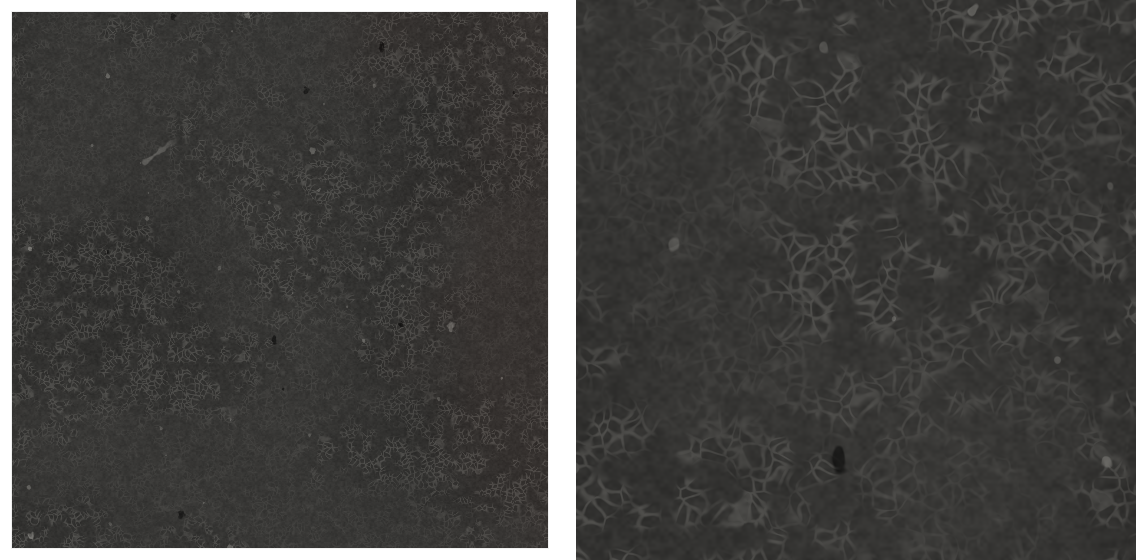
Left, the full canvas; right, a detail of the centre.
Write a three.js fragment shader that draws this texture.

```glsl
varying vec2 vUv;

float hash(vec2 p) {
  vec3 q = fract(vec3(p.xyx) * 0.1031);
  q += dot(q, q.yzx + 33.33);
  return fract((q.x + q.y) * q.z);
}

vec2 hash2(vec2 p) {
  return vec2(hash(p), hash(p + 71.7));
}

float noise(vec2 p) {
  vec2 i = floor(p), f = fract(p);
  f = f * f * (3.0 - 2.0 * f);
  return mix(mix(hash(i), hash(i + vec2(1, 0)), f.x),
             mix(hash(i + vec2(0, 1)), hash(i + vec2(1, 1)), f.x), f.y);
}

float fbm(vec2 p) {
  float sum = 0.0, amp = 0.533;
  for (int i = 0; i < 4; i++) {
    sum += amp * noise(p);
    p = mat2(1.6, 1.2, -1.2, 1.6) * p + 17.3;
    amp *= 0.5;
  }
  return sum;
}

// Thin walls between irregular cells: 1 on a wall, 0 inside a cell
float cellWalls(vec2 p) {
  vec2 i = floor(p), f = fract(p);
  float near = 9.0, next = 9.0;
  for (int y = -1; y <= 1; y++) {
    for (int x = -1; x <= 1; x++) {
      vec2 o = vec2(x, y);
      float d = length(o + hash2(i + o) - f);
      next = min(next, max(near, d));
      near = min(near, d);
    }
  }
  return 1.0 - smoothstep(0.04, 0.36, next - near);
}

// Sparse ragged spots, one candidate per grid cell
float spots(vec2 uv, float grid, float share, float radius) {
  vec2 p = uv * grid, i = floor(p);
  vec2 center = (i + 0.2 + 0.6 * hash2(i + 5.0)) / grid;
  float r = radius * (0.5 + hash(i + 31.0));
  float d = length((uv - center) * vec2(1.0, 0.8)) + (noise(uv * 220.0) - 0.5) * r;
  return step(hash(i + 47.0), share) * (1.0 - smoothstep(r * 0.6, r * 1.1, d));
}

float segment(vec2 p, vec2 a, vec2 b) {
  vec2 ab = b - a;
  return length(p - a - ab * clamp(dot(p - a, ab) / dot(ab, ab), 0.0, 1.0));
}

void main() {
  vec2 uv = vUv;

  // Cloudy ground and the patches where the surface is worn
  float cloud = fbm(uv * 4.0 + 3.0);
  float worn = fbm(uv * 5.5 + 40.0) + 0.09 * smoothstep(0.5, 0.95, uv.x);
  worn = smoothstep(0.44, 0.68, worn);
  float tone = 0.217 + 0.045 * (cloud - 0.5);

  // Broken light network with dark pits
  vec2 warp = vec2(noise(uv * 90.0), noise(uv * 90.0 + 50.0)) - 0.5;
  float walls = cellWalls(uv * 115.0 + warp * 1.1);
  walls *= smoothstep(0.25, 0.7, noise(uv * 75.0 + 9.0));
  tone += mix(0.3, 1.0, worn) * (walls * 0.105 - 0.022);

  // Fine grain
  tone += 0.035 * (noise(uv * 210.0) - 0.5);
  tone += 0.03 * (noise(uv * vec2(390.0, 450.0)) - 0.5);

  // Chips, small holes and one scratch
  tone += 0.17 * spots(uv, 13.0, 0.08, 0.005);
  tone += 0.12 * spots(uv + 0.37, 31.0, 0.04, 0.0025);
  tone -= 0.10 * spots(uv + 0.71, 17.0, 0.03, 0.005);
  float scratch = segment(uv, vec2(0.256, 0.709), vec2(0.314, 0.75));
  scratch += 0.006 * (noise(uv * 130.0) - 0.4);
  tone += 0.15 * (1.0 - smoothstep(0.002, 0.006, scratch)) * smoothstep(0.33, 0.28, uv.x);

  // Warm stain towards the right
  vec3 color = tone * vec3(1.0, 0.99, 0.955);
  float stain = smoothstep(0.6, 1.05, uv.x + 0.7 * (fbm(uv * 3.0 + 80.0) - 0.5));
  color += stain * vec3(0.008, -0.007, -0.009);

  // White margin
  vec2 fromCenter = abs(uv - 0.5);
  float margin = smoothstep(0.4783, 0.4797, max(fromCenter.x, fromCenter.y));
  gl_FragColor = vec4(mix(color, vec3(1.0), margin), 1.0);
}
```
